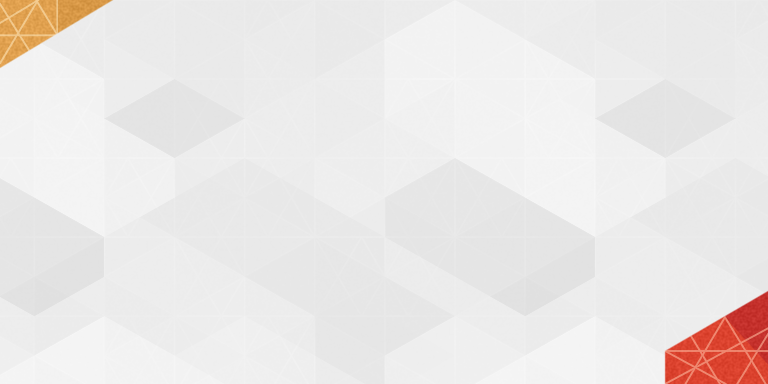
Give the GLSL for this background, as a WebGL 2 fragment shader.

```glsl
#version 300 es
precision highp float;
// Pale paper mosaic on a sheared triangular lattice that repeats every seven columns.
// Facets are bounded by column and two diagonal axes; faint ruled lines lie on top.
// A gold wedge and a red wedge, with grain and bright strokes, fill two corners.
uniform vec2 u_resolution;
out vec4 outColor;

float pixel;

float hash(vec2 p) {
    p = fract(p * vec2(0.1031, 0.1130));
    p += dot(p, p.yx + 33.33);
    return fract((p.x + p.y) * p.x * 91.7);
}

// Gradient noise, roughly -0.7 to 0.7
float corner(vec2 cell, vec2 offset) {
    float angle = 6.2832 * hash(cell);
    return dot(vec2(cos(angle), sin(angle)), offset);
}
float noise(vec2 p) {
    vec2 i = floor(p), f = p - i, e = vec2(1, 0);
    vec2 s = f * f * f * (f * (f * 6.0 - 15.0) + 10.0);
    return mix(mix(corner(i, f), corner(i + e, f - e), s.x),
               mix(corner(i + e.yx, f - e.yx), corner(i + 1.0, f - 1.0), s.x), s.y);
}

// Blends a tone into the facet between low and high (column, falling, rising)
void facet(inout float tone, vec3 axes, vec3 low, vec3 high, float target, float amount) {
    vec3 d = min(axes - low, high - axes);
    float edge = min(d.x, min(d.y, d.z));
    tone = mix(tone, target, amount * smoothstep(-6.0 * pixel, 6.0 * pixel, edge));
}

float stroke(float dist, float width) {
    return 1.0 - smoothstep(width, width + 1.2 * pixel, dist);
}
float gridLine(float coord, float spacing) {
    return stroke(abs(fract(coord + 0.5) - 0.5) * spacing, 0.0006);
}
float segment(vec2 p, vec2 a, vec2 b) {
    vec2 d = b - a;
    float t = clamp(dot(p - a, d) / dot(d, d), 0.0, 1.0);
    return stroke(length(p - a - d * t), 0.0009);
}

float mosaic(vec2 pos) {
    vec2 g = vec2((pos.x - 0.0893) / 0.1826, pos.y / 0.1029);
    g.x = 1.0 + mod(g.x - 1.0, 7.0);
    vec3 a = vec3(g.x, g.y - g.x, g.y + g.x);
    float tone = 0.926;

    // Mid greys of the upper and central fields
    facet(tone, a, vec3(0, -9, 0), vec3(3, 0, 20), 0.918, 0.8);
    facet(tone, a, vec3(3, -9, 0), vec3(5, -2, 6), 0.914, 0.7);
    facet(tone, a, vec3(1, 1, 7), vec3(5, 4, 12), 0.910, 0.9);
    facet(tone, a, vec3(4, -5, 8), vec3(6, 1, 10), 0.936, 0.8);
    // Bright slabs
    facet(tone, a, vec3(5, -6, 6), vec3(9, -2, 20), 0.951, 1.0);
    facet(tone, a, vec3(7, -5, 10), vec3(9, -2, 20), 0.958, 0.7);
    facet(tone, a, vec3(5, -6, 8), vec3(6, 1, 10), 0.941, 0.7);
    facet(tone, a, vec3(0, 2, 0), vec3(2, 9, 7), 0.944, 1.0);
    // Dark hexagon, its folded lower edge, and the small rhombus
    facet(tone, a, vec3(5, -2, 10), vec3(9, 1, 15), 0.900, 1.0);
    facet(tone, a, vec3(5, -2, 14), vec3(9, 1, 15), 0.883, 1.0);
    facet(tone, a, vec3(0, 0, 4), vec3(3, 2, 6), 0.896, 1.0);
    // Lower shadows and bright peaks
    facet(tone, a, vec3(3, 2, 10), vec3(6, 4, 14), 0.902, 0.9);
    facet(tone, a, vec3(4, 3, 12), vec3(6, 5, 15), 0.902, 0.8);
    facet(tone, a, vec3(2, 5, 11), vec3(4, 20, 30), 0.940, 0.8);
    facet(tone, a, vec3(0, 7, 0), vec3(3, 20, 30), 0.952, 0.9);
    facet(tone, a, vec3(5, 2, 14), vec3(7, 20, 30), 0.939, 0.8);
    facet(tone, a, vec3(6, -9, 16), vec3(9, 20, 30), 0.957, 0.9);

    // Slight variation per triangle, then rules broken up by noise
    tone += 0.007 * (hash(floor(vec2(a.y, a.z) * 0.5) + 7.0 * floor(g.x) + 40.0) - 0.5);
    float wear = 0.55 + 0.7 * noise(pos * 7.0);
    float rules = max(gridLine(g.x, 0.1826), gridLine(g.y * 0.5, 0.2058));
    rules = max(rules, 0.6 * max(gridLine(a.y * 0.5, 0.179), gridLine(a.z * 0.5, 0.179)));
    float steep = max(gridLine((g.y - 3.0 * g.x) * 0.5, 0.105), gridLine((g.y + 3.0 * g.x) * 0.5, 0.105));
    rules = max(rules, 0.7 * steep * step(0.6, hash(floor(g * vec2(1, 0.5)) + 20.0)));
    return tone + 0.016 * rules * wear;
}

void main() {
    pixel = 1.0 / u_resolution.y;
    vec2 pos = gl_FragCoord.xy / u_resolution * vec2(2, 1);
    pos.y = 1.0 - pos.y; // measured downward from the top edge
    float grain = noise(pos * 150.0) + 0.6 * noise(pos * 67.0 + 9.0);
    vec3 color = vec3(mosaic(pos) + 0.004 * grain);

    // Gold wedge, upper left
    float goldEdge = (0.177 - pos.y - 0.602 * pos.x) * 0.857;
    vec3 gold = vec3(0.88, 0.63, 0.31) - 0.035 * step(0.148, pos.x) + 0.07 * grain;
    float goldLines = max(stroke(abs(pos.x - 0.149), 0.0005), stroke(abs(pos.y - 0.092), 0.0009));
    goldLines = max(goldLines, segment(pos, vec2(0, 0.165), vec2(0.099, 0)));
    goldLines = max(goldLines, segment(pos, vec2(0.094, 0), vec2(0.15, 0.092)));
    goldLines = max(goldLines, segment(pos, vec2(0.0, 0.01), vec2(0.075, 0.13)));
    goldLines = max(goldLines, segment(pos, vec2(0, 0.06), vec2(0.1, 0)));
    gold = mix(gold, vec3(0.98, 0.87, 0.68), 0.65 * goldLines);
    color = mix(color, gold, smoothstep(-pixel, pixel, goldEdge));

    // Red wedge, lower right, with a darker fold
    float redEdge = min(pos.x - 1.732, (pos.y - 0.914 + 0.582 * (pos.x - 1.732)) * 0.864);
    float fold = smoothstep(-pixel, pixel, 0.826 + 1.1 * (pos.x - 1.888) - pos.y);
    vec3 red = mix(vec3(0.86, 0.26, 0.18), vec3(0.77, 0.19, 0.17), fold) + 0.06 * grain;
    vec2 apex = vec2(1.888, 0.826), left = vec2(1.732, 0.914);
    float redLines = stroke(abs(pos.y - 0.914), 0.0009);
    redLines = max(redLines, segment(pos, apex, vec2(2.0, 1.01)));
    redLines = max(redLines, segment(pos, apex, vec2(1.785, 1.0)));
    redLines = max(redLines, segment(pos, left, vec2(1.89, 1.0)));
    redLines = max(redLines, segment(pos, vec2(1.732, 1.0), vec2(2.0, 0.855)));
    redLines = max(redLines, segment(pos, vec2(1.8, 0.876), vec2(1.875, 1.0)));
    redLines = max(redLines, segment(pos, vec2(1.92, 1.0), vec2(2.0, 0.87)));
    red = mix(red, vec3(0.98, 0.68, 0.58), 0.65 * redLines);
    color = mix(color, red, smoothstep(-pixel, pixel, redEdge));

    outColor = vec4(clamp(color, 0.0, 1.0), 1.0);
}
```
